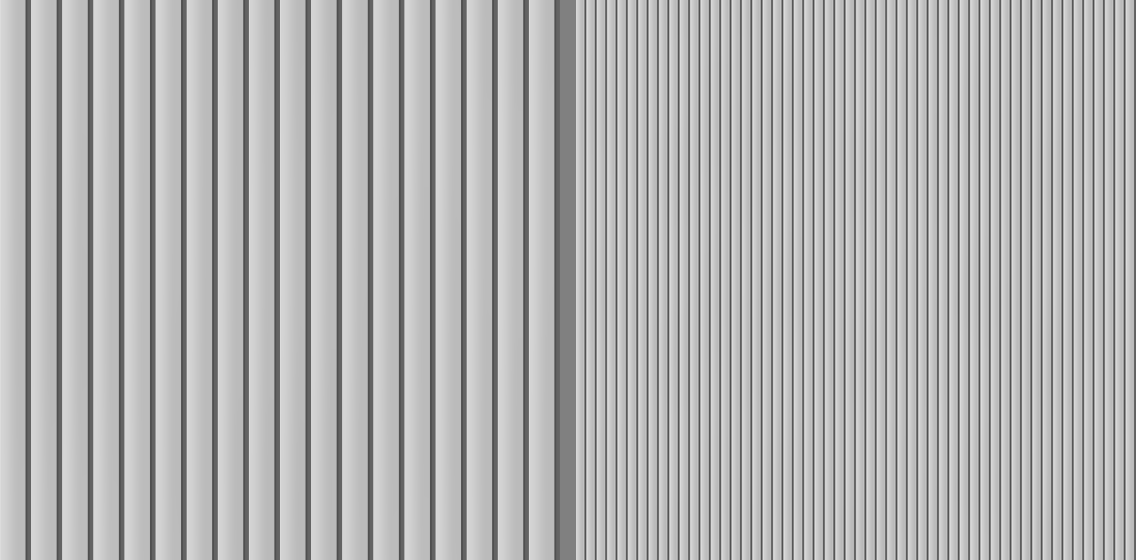
Left, the tile; right, the same tile 3 across and 3 down.
This pattern is drawn by a WebGL 2 fragment shader. Its source:

```glsl
#version 300 es
precision highp float;
// Vertical grey slats parted by narrow dark grooves, lit from the left.
// Each repeat is shaded from its position across the slat; a faint
// wrapping gradient noise varies the finish without breaking the tiling.

uniform vec2 u_resolution;
out vec4 fragColor;

const float SLATS = 18.0;
const float SLAT_WIDTH = 0.82;     // share of one repeat
const float SHADOW_WIDTH = 0.06;   // cast shadow inside the groove
const float RIM_WIDTH = 0.025;     // bright left edge
const float GROOVE_LEAD = 0.09;    // moves the wrap into the groove
const float FINISH_AMOUNT = 0.012;

const float LIT = 0.835;
const float SHADED = 0.735;
const float RIM = 0.88;
const float GROOVE = 0.39;
const float SHADOW = 0.31;

// Unit gradient of a lattice cell, repeating every period cells
vec2 latticeGradient(vec2 cell, vec2 period) {
    cell = mod(cell, period);
    float h = fract(sin(dot(cell, vec2(127.1, 311.7))) * 4375.85);
    float angle = 6.28318 * h;
    return vec2(cos(angle), sin(angle));
}

// Gradient noise that wraps after period cells
float wrappedNoise(vec2 p, vec2 period) {
    vec2 i = floor(p);
    vec2 f = p - i;
    vec2 w = f * f * f * (f * (f * 6.0 - 15.0) + 10.0);
    vec2 e = vec2(1.0, 0.0);
    float a = dot(latticeGradient(i, period), f);
    float b = dot(latticeGradient(i + e.xy, period), f - e.xy);
    float c = dot(latticeGradient(i + e.yx, period), f - e.yx);
    float d = dot(latticeGradient(i + e.xx, period), f - e.xx);
    return mix(mix(a, b, w.x), mix(c, d, w.x), w.y);
}

// Antialiased step at edge
float softStep(float edge, float x, float blur) {
    return smoothstep(edge - 0.5 * blur, edge + 0.5 * blur, x);
}

// Antialiased interval from start to end
float band(float start, float end, float x, float blur) {
    return softStep(start, x, blur) * (1.0 - softStep(end, x, blur));
}

// Rounded face: pale on the left, darker to the right, with a bright rim
float slatTone(float x, float blur) {
    float tone = mix(LIT, SHADED, smoothstep(0.0, 0.65, x));
    return mix(tone, RIM, 1.0 - softStep(RIM_WIDTH, x, blur));
}

// Groove floor with the shadow cast by the slat on its left
float grooveTone(float x, float blur) {
    float shadow = band(SLAT_WIDTH - 0.05, SLAT_WIDTH + SHADOW_WIDTH, x, blur);
    return mix(GROOVE, SHADOW, shadow);
}

void main() {
    vec2 uv = gl_FragCoord.xy / u_resolution;
    float blur = max(1.2 * SLATS / u_resolution.x, 0.025);

    // Position across one repeat, with the slat starting at zero
    float x = fract(uv.x * SLATS + GROOVE_LEAD) - GROOVE_LEAD;
    float slat = band(0.0, SLAT_WIDTH, x, blur);

    // Broad variation of the finish
    vec2 cells = vec2(3.0, 2.0);
    float finish = FINISH_AMOUNT * wrappedNoise(uv * cells, cells);

    float tone = mix(grooveTone(x, blur), slatTone(x, blur) + finish, slat);
    fragColor = vec4(vec3(tone), 1.0);
}
```
